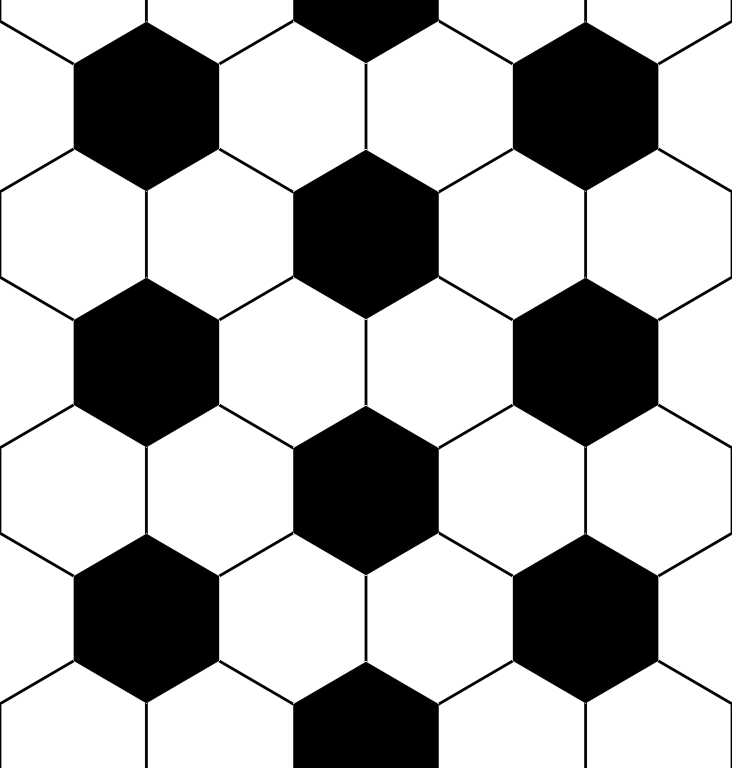
Give the GLSL for this pattern, as a WebGL 2 fragment shader.

```glsl
#version 300 es
precision highp float;
// Honeycomb of white hexagons parted by thin black lines, with solid black
// hexagons spread among them. Each pixel finds its hexagon, then measures the
// distance to ink across the six sides; cell indices wrap, so the tile repeats.

#define COLUMNS 5.0        // hexagons across the tile
#define ROWS 6.0           // hexagon rows down the tile (even, to wrap)
#define ROW_SHIFT 3.168    // height of an unshifted row, in rows
#define LINE_WIDTH 0.019   // line between white cells, in hexagon widths
#define BLACK_INSET 0.003  // shrink of the black cells, in hexagon widths
#define SOFTNESS 0.7       // edge half-width, in pixels
#define INK vec3(0.0)
#define PAPER vec3(1.0)

uniform vec2 u_resolution;
out vec4 fragColor;

const float ROW_STEP = 0.8660254;
const float SIXTH_TURN = 1.0471976;

// Centre of the hexagon holding q: the nearer of two rectangular lattices.
vec2 hexCentre(vec2 q) {
  vec2 cell = vec2(1.0, 2.0 * ROW_STEP);
  vec2 a = floor(q / cell + 0.5) * cell;
  vec2 b = (floor(q / cell) + 0.5) * cell;
  return distance(q, a) < distance(q, b) ? a : b;
}

// Black cells lie 0 or 3 half-columns from the middle of the tile.
bool isBlack(vec2 centre) {
  float halfColumn = mod(floor(2.0 * centre.x + 0.5), 2.0 * COLUMNS);
  float fromMiddle = abs(halfColumn - COLUMNS);
  return mod(fromMiddle + 0.5, 3.0) < 1.0;
}

// Signed distance to ink, negative inside it.
float inkDistance(vec2 q) {
  vec2 centre = hexCentre(q);
  bool black = isBlack(centre);
  float nearest = 1.0;
  for (int i = 0; i < 6; i++) {
    float angle = float(i) * SIXTH_TURN;
    vec2 side = vec2(cos(angle), sin(angle));
    float d = 0.5 - dot(q - centre, side);
    if (!black) d += isBlack(centre + side) ? BLACK_INSET : -0.5 * LINE_WIDTH;
    nearest = min(nearest, d);
  }
  return black ? BLACK_INSET - nearest : nearest;
}

void main() {
  // Hexagon widths across, row heights scaled to regular hexagons.
  vec2 scale = vec2(COLUMNS, ROWS * ROW_STEP);
  vec2 q = gl_FragCoord.xy / u_resolution * scale - vec2(0.0, ROW_SHIFT * ROW_STEP);
  vec2 pixel = scale / u_resolution;
  float soft = SOFTNESS * max(pixel.x, pixel.y);

  float ink = 1.0 - smoothstep(-soft, soft, inkDistance(q));
  fragColor = vec4(mix(PAPER, INK, ink), 1.0);
}
```
